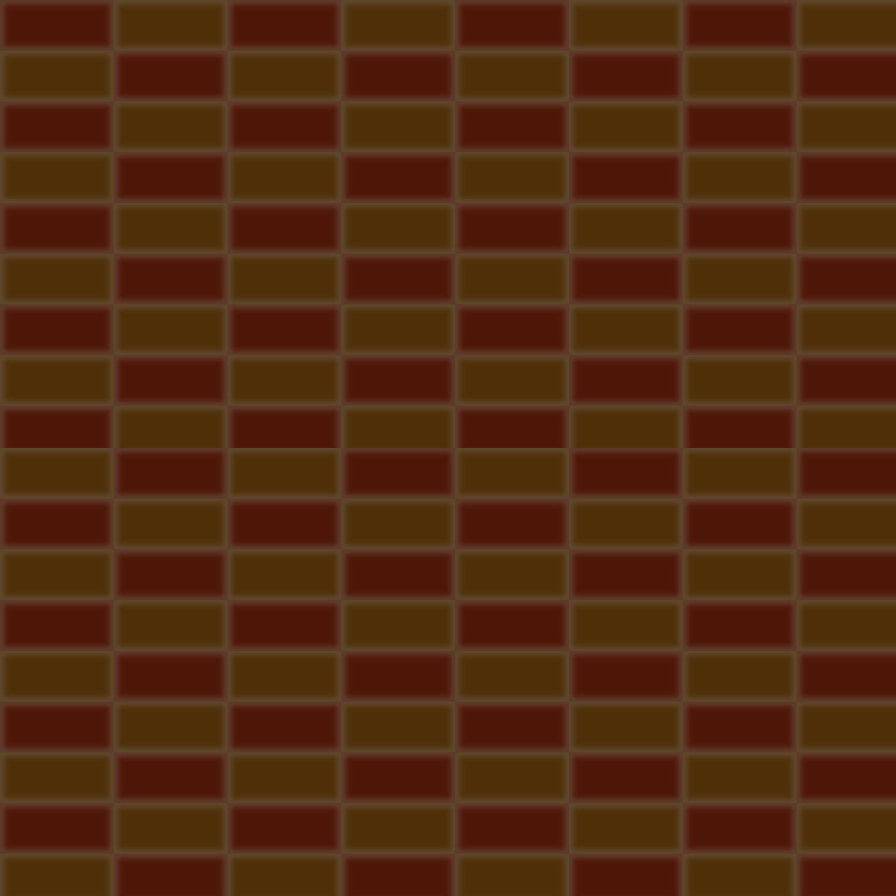
A Shadertoy shader for this pattern:

```glsl
// A dark checkerboard of wide red and olive bricks, each with a soft pale rim.
// Bricks come from floor and mod; the rim fades with a rounded-box distance.
// The rows restart at mid-height, which cuts the last row of each half short.

vec3 brickColor(vec2 p) {
    // Rows count downward from the top of each half
    float fromTop = 1.0 - p.y;
    float band = step(0.5, fromTop);
    vec2 size = vec2(0.127, 0.0566);
    vec2 grid = vec2(p.x, fromTop - 0.5 * band) / size;
    vec2 cell = floor(grid);

    // Nine rows per half, so the checker keeps alternating across the seam
    float olive = mod(cell.x + cell.y + 9.0 * band, 2.0);
    vec3 core = mix(vec3(0.306, 0.086, 0.025), vec3(0.306, 0.184, 0.030), olive);

    // Depth inside the brick, with rounded inner corners
    float radius = 0.010;
    vec2 q = abs(fract(grid) - 0.5) * size - 0.5 * size + radius;
    float depth = radius - length(max(q, 0.0)) - min(max(q.x, q.y), 0.0);
    float fade = max(depth, 0.0) / 0.0064;
    float rim = 0.5 * exp(-fade * fade);
    return mix(core, vec3(0.435, 0.365, 0.305), rim);
}

void mainImage(out vec4 fragColor, in vec2 fragCoord) {
    // Average a 3 by 3 grid of samples to smooth the edges
    vec3 sum = vec3(0.0);
    for (int i = 0; i < 9; i++) {
        vec2 offset = (vec2(i % 3, i / 3) - 1.0) / 3.0;
        sum += brickColor((fragCoord + offset) / iResolution.xy);
    }
    fragColor = vec4(sum / 9.0, 1.0);
}
```
